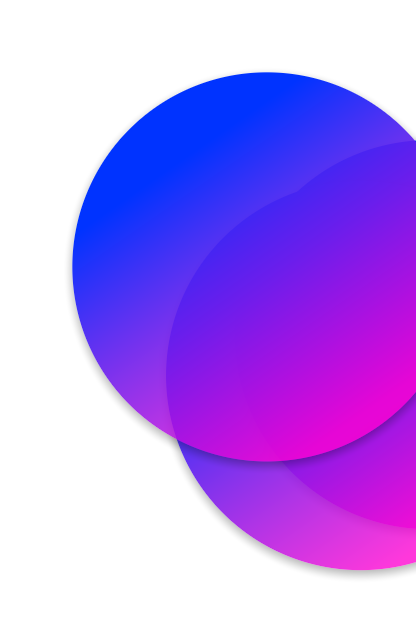
A Shadertoy shader for this background:

```glsl
const vec3 PAPER = vec3(1.0);
const vec3 BLUE = vec3(0.0, 0.2, 1.0);
const vec3 MAGENTA = vec3(1.0, 0.0, 0.82);
const float RADIUS = 0.304;
const vec2 GRADIENT_DIR = vec2(0.57, -0.82);

float circleDistance(vec2 p, vec2 center, float radius) {
    return length(p - center) - radius;
}

// Colour in rgb, opacity in a: solid blue fading to translucent magenta
vec4 discColor(vec2 local, vec2 direction) {
    float t = clamp((dot(local, direction) + 0.7) / 1.6, 0.0, 1.0);
    return vec4(mix(BLUE, MAGENTA, t), 1.0 - 0.22 * t);
}

float softShadow(vec2 p, vec2 center, float radius, float blur) {
    float d = circleDistance(p, center, radius);
    return 0.32 * (1.0 - smoothstep(-blur, blur, d));
}

// Lays one shadowed disc over the colour below it
vec3 addDisc(vec3 below, vec2 p, vec2 center, float radius, float pixel) {
    float d = circleDistance(p, center, radius);
    float coverage = clamp(0.5 - d / pixel, 0.0, 1.0);
    float shadow = softShadow(p, center - vec2(0.0, 0.006), radius, 0.015);
    vec3 shaded = below * (1.0 - shadow * (1.0 - coverage));
    vec4 disc = discColor((p - center) / radius, GRADIENT_DIR);
    return mix(shaded, disc.rgb, disc.a * coverage);
}

void mainImage(out vec4 fragColor, in vec2 fragCoord) {
    float pixel = 1.0 / iResolution.y;
    vec2 p = fragCoord * pixel;

    // Discs from back to front
    vec3 color = PAPER;
    color = addDisc(color, p, vec2(0.6706, 0.4771), RADIUS, pixel);
    color = addDisc(color, p, vec2(0.5634, 0.4131), RADIUS, pixel);
    color = addDisc(color, p, vec2(0.4170, 0.5830), RADIUS, pixel);

    fragColor = vec4(color, 1.0);
}
```
